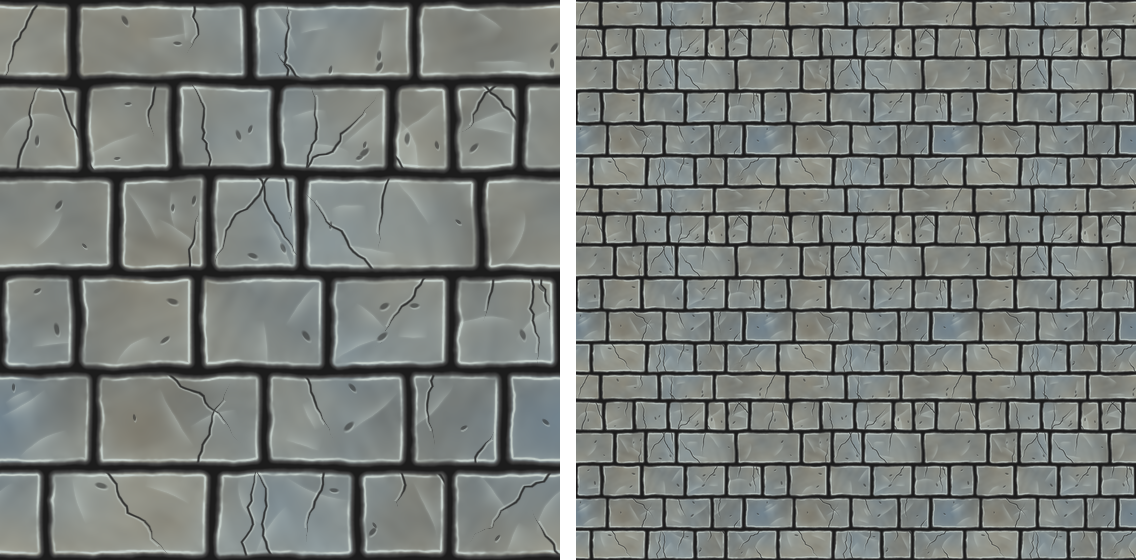
Left: one tile. Right: repeated 3 by 3.
This texture is drawn by a WebGL 2 fragment shader. Its source:

```glsl
#version 300 es
precision highp float;

uniform vec2 u_resolution;
out vec4 fragColor;

const vec3 MORTAR = vec3(0.11, 0.11, 0.11);
const vec3 BEVEL = vec3(0.27, 0.27, 0.27);
const vec3 STONE_DARK = vec3(0.43, 0.445, 0.435);
const vec3 STONE_PALE = vec3(0.60, 0.625, 0.605);
const vec3 HIGHLIGHT = vec3(0.77, 0.81, 0.79);
const vec3 CRACK = vec3(0.15, 0.15, 0.15);

// Course heights from bottom to top, and the upright joints of each course
const float COURSES[7] = float[7](0.0, 0.165, 0.338, 0.512, 0.690, 0.854, 1.0);
const int FIRST[7] = int[7](0, 4, 8, 13, 17, 23, 26);
const float JOINTS[26] = float[26](
    0.081, 0.380, 0.638, 0.801,
    0.169, 0.473, 0.729, 0.900,
    0.0, 0.137, 0.352, 0.585, 0.807,
    0.208, 0.374, 0.539, 0.858,
    0.150, 0.311, 0.494, 0.699, 0.807, 0.931,
    0.132, 0.445, 0.741);

float hash(vec2 p) {
    vec3 h = fract(vec3(p.xyx) * 0.1031);
    h += dot(h, h.yzx + 33.33);
    return fract((h.x + h.y) * h.z);
}

float noise(vec2 p, float period) {
    vec2 c = floor(p), f = fract(p);
    f = f * f * (3.0 - 2.0 * f);
    vec2 a = mod(c, period) + period, b = mod(c + 1.0, period) + period;
    return mix(mix(hash(a), hash(vec2(b.x, a.y)), f.x),
               mix(hash(vec2(a.x, b.y)), hash(b), f.x), f.y);
}

float fbm(vec2 uv, float cells) {
    float sum = 0.0, weight = 0.5;
    for (int i = 0; i < 4; i++) {
        sum += weight * noise(uv * cells, cells);
        cells *= 2.0;
        weight *= 0.5;
    }
    return sum / 0.9375;
}

mat2 turn(float a) { return mat2(cos(a), sin(a), -sin(a), cos(a)); }

// Jagged one-dimensional path, centred on zero
float zigzag(float t, float seed) {
    float c = floor(t);
    return mix(hash(vec2(c + 50.0, seed)), hash(vec2(c + 51.0, seed)), t - c) - 0.5;
}

float boxDepth(vec2 q, vec2 halfSize, float radius) {
    vec2 a = abs(q) - halfSize + radius;
    return radius - length(max(a, 0.0)) - min(max(a.x, a.y), 0.0);
}

// Finds the stone under p: centre and half size, with its own number in id
vec4 findStone(vec2 p, out float id) {
    int row = 0;
    for (int i = 1; i < 6; i++) row += int(p.y >= COURSES[i]);
    int first = FIRST[row], end = FIRST[row + 1], next = first;
    for (int i = first; i < end; i++) next += int(p.x >= JOINTS[i]);
    float left = next == first ? JOINTS[end - 1] - 1.0 : JOINTS[next - 1];
    float right = next == end ? JOINTS[first] + 1.0 : JOINTS[next];
    id = float(next == end ? first : next);
    vec2 low = vec2(left, COURSES[row]), high = vec2(right, COURSES[row + 1]);
    return vec4(low + high, high - low) * 0.5;
}

// Tapering crack from a long edge: x is the dark line, y its lit lip
vec2 crack(vec2 q, vec2 halfSize, float seed, float px) {
    float side = hash(vec2(seed, 1.0)) < 0.55 ? 1.0 : -1.0;
    float a = (hash(vec2(seed, 2.0)) - 0.5) * 1.7;
    float len = mix(0.05, 0.18, hash(vec2(seed, 3.0)));
    vec2 dir = vec2(sin(a), -side * cos(a));
    vec2 rel = q - halfSize * vec2((hash(vec2(seed, 4.0)) - 0.5) * 1.5, side);
    float t = dot(rel, dir);
    float s = rel.x * dir.y - rel.y * dir.x;
    s += 0.018 * zigzag(t * 32.0, seed) + 0.005 * zigzag(t * 95.0, seed + 7.0);
    float width = 0.0019 * min(1.0, 2.5 * (1.0 - t / len));
    float lip = exp(-pow((s - 0.0038) / 0.0017, 2.0)) * step(t, len);
    return vec2(1.0 - smoothstep(-px, px, abs(s) - width), lip);
}

// Curved brush stroke: crisp on one side, fading out on the other
float stroke(vec2 q, vec2 halfSize, float seed) {
    vec2 centre = (vec2(hash(vec2(seed, 11.0)), hash(vec2(seed, 12.0))) - 0.5) * halfSize * 1.2;
    vec2 u = turn(hash(vec2(seed, 13.0)) * 6.283) * (q - centre);
    float len = mix(0.025, 0.065, hash(vec2(seed, 14.0)));
    float s = u.y - (hash(vec2(seed, 15.0)) - 0.3) * 9.0 * u.x * u.x;
    float taper = max(0.0, 1.0 - u.x * u.x / (len * len));
    return taper * (s > 0.0 ? exp(-s / 0.014) : exp(s / 0.0018));
}

// Small chipped pit: x is the shadow, y the lit lower edge
vec2 pit(vec2 q, vec2 halfSize, float seed) {
    vec2 centre = (vec2(hash(vec2(seed, 21.0)), hash(vec2(seed, 22.0))) - 0.5) * halfSize * 1.5;
    mat2 spin = turn(hash(vec2(seed, 23.0)) * 3.0);
    vec2 radii = vec2(0.011, 0.005) * mix(0.6, 1.2, hash(vec2(seed, 24.0)));
    float e = length(spin * (q - centre) / radii);
    float lower = length(spin * (q - centre + vec2(-0.001, 0.003)) / radii);
    float shadow = 1.0 - smoothstep(0.5, 1.1, e);
    return vec2(shadow, (1.0 - smoothstep(0.6, 1.1, lower)) * (1.0 - shadow));
}

void main() {
    vec2 uv = gl_FragCoord.xy / u_resolution;
    float px = 1.0 / min(u_resolution.x, u_resolution.y);

    // Hand-cut wobble of the joints
    vec2 wobble = vec2(fbm(uv, 14.0), fbm(uv + 0.37, 14.0)) - 0.5;
    float id;
    vec2 p = fract(uv + 0.011 * wobble);
    vec4 stone = findStone(p, id);
    vec2 q = p - stone.xy, size = stone.zw;
    float depth = boxDepth(q, size, 0.018) + 0.005 * (fbm(uv, 28.0) - 0.5);

    // Mottled face with soft brush marks and a cool to warm drift
    float brush = noise(turn(hash(vec2(id, 31.0)) * 3.0) * q * vec2(14.0, 55.0) + id * 9.0, 512.0);
    float tone = 0.47 + 0.9 * (fbm(uv, 7.0) - 0.5) + 0.16 * (brush - 0.5);
    tone += 0.25 * (hash(vec2(id, 32.0)) - 0.5) - 0.1 * q.y / size.y;
    vec3 color = mix(STONE_DARK, STONE_PALE, clamp(tone, 0.0, 1.0));
    color += (fbm(uv, 4.0) - 0.5) * vec3(0.11, 0.01, -0.11);

    // Worn rim, pale strokes, pits and cracks
    float wear = smoothstep(0.3, 0.65, fbm(uv + 0.61, 18.0));
    float rim = exp(-pow((depth - 0.0145) / 0.0021, 2.0)) * mix(0.2, 0.85, wear);
    float light = rim + 0.28 * wear * exp(-abs(depth - 0.014) / 0.011);
    float dark = 0.0;
    for (int i = 0; i < 3; i++) {
        float seed = id * 5.0 + float(i) * 151.0 + 3.0;
        light += 0.42 * stroke(q, size, seed) * step(0.25, hash(vec2(seed, 41.0)));
        vec2 dent = pit(q, size, seed) * step(0.4, hash(vec2(seed, 42.0)));
        vec2 split = crack(q, size, seed, px) * step(0.42, hash(vec2(seed, 43.0)));
        light += 0.4 * dent.y + 0.45 * split.y;
        dark = max(dark, max(0.5 * dent.x, 0.9 * split.x));
    }
    color = mix(color, HIGHLIGHT, clamp(light, 0.0, 0.95));
    color = mix(color, CRACK, dark);

    // Shaded bevel falling into the joint
    vec3 joint = mix(MORTAR, BEVEL, smoothstep(0.002, 0.009, depth));
    color = mix(joint, color, smoothstep(0.0075, 0.0115 + px, depth));
    fragColor = vec4(color, 1.0);
}
```
